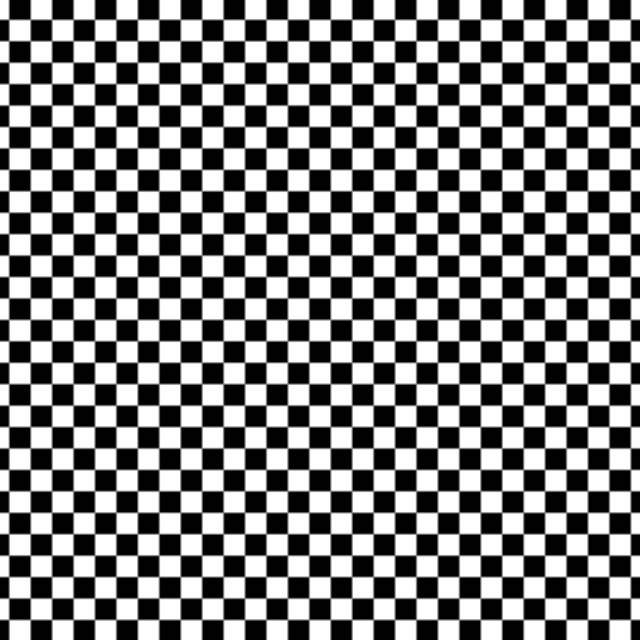
This pattern is drawn by a WebGL 2 fragment shader. Its source:

```glsl
#version 300 es
precision highp float;

uniform vec2 u_resolution;
out vec4 fragColor;

const float CELL_SIZE = 0.03349;              // side of one square
const vec2 GRID_ORIGIN = vec2(0.0145, 0.0313); // first full corner
const float EDGE_WIDTH = 0.0039;              // soft grey border between squares
const vec3 LIGHT = vec3(0.995);
const vec3 DARK = vec3(0.005);

// Signed distance to the nearest grid line, in cells: positive in even cells.
vec2 stripeDistance(vec2 cell) {
    return abs(mod(cell - 0.5, 2.0) - 1.0) - 0.5;
}

void main() {
    vec2 uv = gl_FragCoord.xy / u_resolution;
    vec2 distanceToLine = stripeDistance((uv - GRID_ORIGIN) / CELL_SIZE) * CELL_SIZE;

    // Ramp each axis from -1 to 1, never narrower than one pixel.
    vec2 edgeWidth = max(vec2(EDGE_WIDTH), 1.0 / u_resolution);
    vec2 stripes = clamp(2.0 * distanceToLine / edgeWidth, -1.0, 1.0);

    // The product of both stripe directions gives the checks.
    float darkness = 0.5 + 0.5 * stripes.x * stripes.y;
    fragColor = vec4(mix(LIGHT, DARK, darkness), 1.0);
}
```
